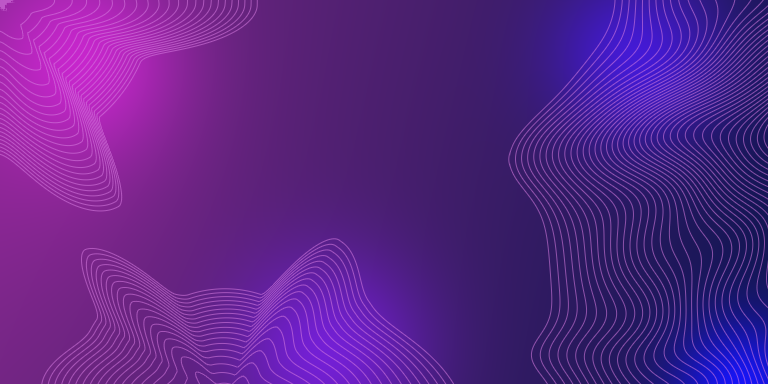
Write a WebGL 2 fragment shader that draws this background.

```glsl
#version 300 es
precision highp float;
// Violet-to-navy gradient lit by soft magenta and blue glows, overlaid with
// three families of thin contour lines. Each family is a set of level curves
// of a field: two polar outlines at the left, one wavy edge at the right.

uniform vec2 u_resolution;
out vec4 outColor;

#define LINE_HALF_WIDTH 0.0013
#define LINE_OPACITY 0.58
#define CORNER_LINES 22.0
#define CORNER_BUNCHING 1.9
#define FLOOR_LINES 18.0
#define FLOOR_BUNCHING 1.7
#define SIDE_SPACING 0.0235
#define RIPPLE 0.016

const vec3 PLUM = vec3(0.46, 0.15, 0.52);
const vec3 INDIGO = vec3(0.28, 0.12, 0.425);
const vec3 NAVY = vec3(0.08, 0.085, 0.33);
const vec3 ORCHID = vec3(0.60, 0.15, 0.62);
const vec3 MAGENTA = vec3(0.80, 0.15, 0.82);
const vec3 VIOLET = vec3(0.47, 0.12, 0.88);
const vec3 ULTRAMARINE = vec3(0.28, 0.10, 0.90);
const vec3 BLUE = vec3(0.09, 0.08, 1.0);
const vec3 LINE_COLOR = vec3(0.84, 0.48, 0.88);

float bell(float x, float center, float width) {
    float k = (x - center) / width;
    return exp(-k * k);
}

float falling(float start, float end, float x) {
    return 1.0 - smoothstep(start, end, x);
}

vec3 addGlow(vec3 base, vec3 tint, vec2 p, vec2 center, float radius, float strength) {
    return mix(base, tint, strength * bell(distance(p, center), 0.0, radius));
}

// Base gradient, tilted slightly, with the glows on top
vec3 backdrop(vec2 p) {
    float t = p.x + 0.25 * (0.5 - p.y);
    vec3 color = mix(PLUM, INDIGO, clamp(t, 0.0, 1.0));
    color = mix(color, NAVY, clamp(t - 1.0, 0.0, 1.0));
    color = addGlow(color, ORCHID, p, vec2(0.0, 0.65), 0.46, 0.65);
    color = addGlow(color, MAGENTA, p, vec2(0.21, 0.84), 0.25, 0.92);
    color = addGlow(color, VIOLET, p, vec2(0.85, 0.08), 0.25, 0.90);
    color = addGlow(color, ULTRAMARINE, p, vec2(1.66, 0.85), 0.22, 0.88);
    return addGlow(color, BLUE, p, vec2(1.93, -0.01), 0.17, 0.95);
}

// Ripples that grow away from the outline
float ripple(vec2 p) {
    return RIPPLE * (sin(17.0 * p.y + 9.0 * p.x) + sin(13.0 * p.x - 21.0 * p.y));
}

// Level fields: zero on the outline, rising by one for each line inward
float cornerField(vec2 p) {
    vec2 d = vec2(p.x, 1.0 - p.y);
    float a = atan(d.y, d.x + 1e-5);
    float outline = 0.40 + 0.27 * falling(0.02, 0.42, a)
        + 0.22 * smoothstep(0.86, 1.05, a) * falling(1.05, 1.6, a);
    float s = length(d) / outline;
    s += 1.5 * ripple(p) * (1.0 - s);
    return CORNER_LINES * (1.0 - pow(max(s, 0.0), CORNER_BUNCHING));
}

float floorField(vec2 p) {
    vec2 d = p - vec2(0.586, -0.052);
    float a = atan(d.y, -d.x);
    float leftLobe = 0.08 * falling(0.1, 0.5, a) + 0.10 * falling(0.8, 1.25, a)
        + 0.145 * smoothstep(0.58, 0.84, a) * falling(0.82, 1.15, a);
    float rightLobe = 0.22 * smoothstep(1.88, 2.18, a)
        - 0.06 * smoothstep(2.2, 2.52, a) + 0.17 * smoothstep(2.55, 3.25, a);
    float s = length(d) / (0.30 + leftLobe + rightLobe);
    s += 1.5 * ripple(p) * (1.0 - s);
    return FLOOR_LINES * (1.0 - pow(max(s, 0.0), FLOOR_BUNCHING));
}

float sideField(vec2 p) {
    float inward = max(p.x - 1.33, 0.0);
    float tip = 0.585 + 0.14 * inward;
    float outline = 1.45 + 0.15 * smoothstep(0.62, 1.0, p.y)
        - 0.125 * bell(p.y, tip, 0.11) - 0.065 * bell(p.y, 0.075, 0.075);
    float depth = p.x - outline;
    depth += inward * (0.42 * bell(p.y, tip, 0.15) + 0.2 * bell(p.y, 0.38, 0.2));
    depth += 1.8 * ripple(p) * smoothstep(0.05, 0.6, inward);
    return depth / SIDE_SPACING;
}

// Antialiased strokes at whole levels, with even width across the canvas
float contourLines(float level) {
    float pixel = 1.0 / u_resolution.y;
    float slope = max(length(vec2(dFdx(level), dFdy(level))) / pixel, 1e-4);
    float gap = abs(fract(level + 0.5) - 0.5) / slope;
    float stroke = clamp(0.5 + (LINE_HALF_WIDTH - gap) / pixel, 0.0, 1.0);
    return stroke * step(-0.5, level);
}

void main() {
    vec2 p = gl_FragCoord.xy / u_resolution.y;
    p.x *= 2.0 * u_resolution.y / u_resolution.x;
    float lines = max(contourLines(cornerField(p)), contourLines(floorField(p)));
    lines = max(lines, contourLines(sideField(p)));
    outColor = vec4(mix(backdrop(p), LINE_COLOR, LINE_OPACITY * lines), 1.0);
}
```
